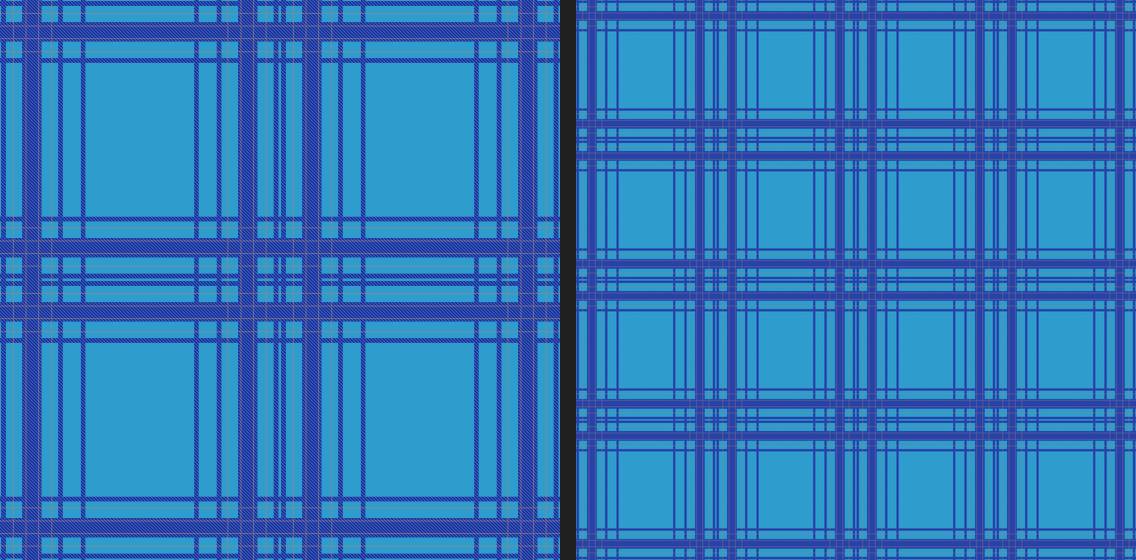
Left: one tile. Right: repeated 2 by 2.
Give the GLSL for this pattern, as a Shadertoy shader.

```glsl
// Blue tartan: mirrored dark bands and thin tan lines with a fine diagonal twill.
#define REPEATS 2.0
#define THREADS 256.0
#define TWILL 85.0
#define CENTRE_SHIFT 0.2
#define LINE_HALF 0.5
#define GROUND vec3(0.18, 0.61, 0.80)
#define BAND_DARK vec3(0.13, 0.12, 0.60)
#define BAND_LIGHT vec3(0.18, 0.40, 0.71)
#define LINE_COLOR vec3(0.62, 0.52, 0.50)

// Smoothed coverage of a stripe; all lengths are in threads.
float stripe(float d, float centre, float halfWidth, float px) {
    return clamp((halfWidth - abs(d - centre)) / px + 0.5, 0.0, 1.0);
}

// Bands shared by both directions.
float bands(float d, float px) {
    float narrow = max(stripe(d, 3.4, 2.2, px), stripe(d, 55.5, 2.15, px));
    return max(narrow, stripe(d, 29.3, 8.9, px));
}

// Four thin lines on each side of the mirror axis.
float lines(float d, float px) {
    float inner = max(stripe(d, 12.5, LINE_HALF, px), stripe(d, 24.0, LINE_HALF, px));
    float outer = max(stripe(d, 35.5, LINE_HALF, px), stripe(d, 47.5, LINE_HALF, px));
    return max(inner, outer);
}

void mainImage(out vec4 fragColor, in vec2 fragCoord) {
    vec2 uv = fragCoord / iResolution.xy;
    vec2 cell = vec2(uv.x, 1.0 - uv.y) * REPEATS;
    vec2 px = REPEATS * THREADS / iResolution.xy;

    // Distance in threads from the nearest mirror axis.
    vec2 d = abs(fract(cell + CENTRE_SHIFT / THREADS + 0.5) - 0.5) * THREADS;

    // Diagonal twill, a whole number of ribs per repeat.
    float twill = 0.5 + 0.5 * cos(6.2831853 * TWILL * (cell.x - cell.y));

    // Bands, with one extra pair running upright only.
    float band = max(bands(d.x, px.x), bands(d.y, px.y));
    band = max(band, stripe(d.x, 76.2, 2.05, px.x));
    vec3 color = mix(GROUND, mix(BAND_DARK, BAND_LIGHT, twill), band);

    // Thin lines, broken up by the twill.
    float line = max(lines(d.x, px.x), lines(d.y, px.y));
    color = mix(color, LINE_COLOR, line * (0.4 + 0.4 * twill));

    fragColor = vec4(color, 1.0);
}
```
